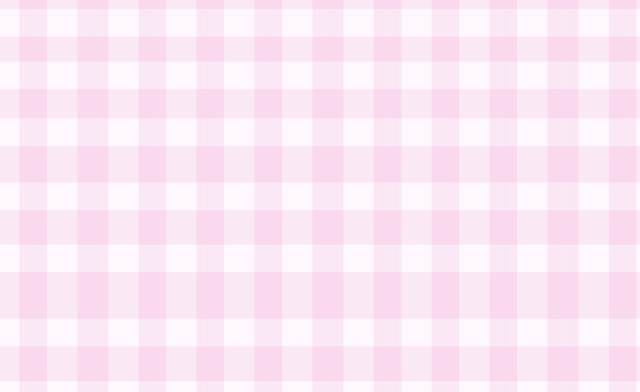
Reproduce this pattern procedurally as a Shadertoy shader.

```glsl
// Pale pink gingham: even columns crossed by rows of uneven height.

const vec2 GRID = vec2(768.0, 471.0);     // design units across the canvas
const vec3 PAPER = vec3(0.996, 0.972, 0.996);
const vec3 SINGLE = vec3(0.985, 0.908, 0.961);
const vec3 CROSSED = vec3(0.979, 0.851, 0.933);

const int COLUMNS = 11;
const float COLUMN_START = 23.2;
const float COLUMN_PITCH = 69.5;
const float COLUMN_WIDTH = 33.2;
const float WIDE_EXTRA = 4.1;             // every fourth column is wider

const int ROWS = 7;
const float ROW_GAP = 33.1;
const float ROW_HEIGHT[ROWS] = float[](11.0, 30.0, 35.0, 44.0, 41.5, 56.0, 42.0);

float hash(float n) {
    return fract(sin(n * 12.989) * 4375.85);
}

float noise(float x) {
    float cell = floor(x);
    return mix(hash(cell), hash(cell + 1.0), smoothstep(0.0, 1.0, x - cell));
}

// Coverage of the span from start to end, smoothed over one pixel.
float band(float x, float start, float end, float pixel) {
    float enter = clamp((x - start) / pixel + 0.5, 0.0, 1.0);
    float leave = clamp((x - end) / pixel + 0.5, 0.0, 1.0);
    return enter - leave;
}

float columns(float x, float pixel) {
    float cover = 0.0;
    for (int i = 0; i < COLUMNS; i++) {
        float wideBefore = float((i + 2) / 4);
        float start = COLUMN_START + COLUMN_PITCH * float(i) + WIDE_EXTRA * wideBefore;
        float width = COLUMN_WIDTH + (i % 4 == 1 ? WIDE_EXTRA : 0.0);
        cover += band(x, start, start + width, pixel);
    }
    return cover;
}

float rows(float y, float pixel) {
    float cover = 0.0;
    // The first row runs off the top edge.
    float start = 0.0;
    for (int i = 0; i < ROWS; i++) {
        float end = start + ROW_HEIGHT[i];
        cover += band(y, i == 0 ? -pixel : start, end, pixel);
        start = end + ROW_GAP;
    }
    return cover;
}

void mainImage(out vec4 fragColor, in vec2 fragCoord) {
    vec2 uv = fragCoord / iResolution.xy;
    vec2 p = vec2(uv.x, 1.0 - uv.y) * GRID;
    vec2 pixel = GRID / iResolution.xy;

    float column = columns(p.x, pixel.x);
    float row = rows(p.y, pixel.y);

    // One layer tints the paper, two layers deepen it.
    vec3 color = mix(PAPER, SINGLE, max(column, row));
    color = mix(color, CROSSED, column * row);

    // Faint upright threads where a column lies alone.
    float thread = noise(p.x / 3.0) - 0.5;
    color += column * (1.0 - row) * thread * vec3(0.0, 0.005, 0.012);

    fragColor = vec4(color, 1.0);
}
```
